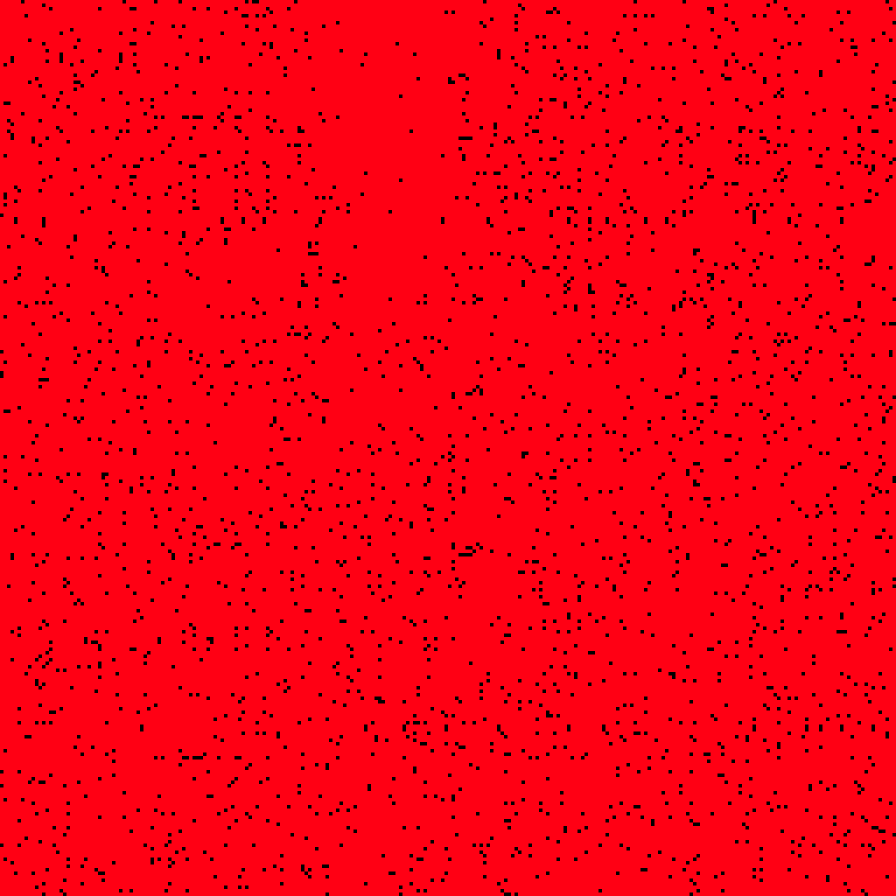
Reproduce this texture procedurally as a Shadertoy shader.

```glsl
// Draws sparse black square specks scattered over a flat red field, with one thin patch.

const vec3 FIELD_RED = vec3(1.0, 0.0, 0.08);
const vec3 SPECK_BLACK = vec3(0.0);
const float GRID_CELLS = 256.0;                // speck-sized cells across the canvas
const float SPECK_DENSITY = 0.041;             // chance that a cell holds a speck
const float THIN_DENSITY = 0.006;              // same chance inside the thin patch
const vec2 THIN_CENTER = vec2(0.44, 0.82);
const vec2 THIN_HALF_SIZE = vec2(0.062, 0.2);
const float THIN_SOFTNESS = 0.02;
const float EDGE_WIDTH = 0.5;                  // width of the smoothed edge in pixels

// Sine hash, run per axis first so that the grid leaves no diagonal streaks
float hash(vec2 p) {
    const vec2 SCALE = vec2(12.9898, 78.233);
    vec2 axes = fract(sin(p * SCALE) * 43758.5453);
    return fract(sin(dot(axes, SCALE)) * 43758.5453);
}

// 1 inside the thin patch, fading to 0 across its border
float thinPatch(vec2 p) {
    vec2 d = abs(p - THIN_CENTER) - THIN_HALF_SIZE;
    vec2 inside = 1.0 - smoothstep(-THIN_SOFTNESS, THIN_SOFTNESS, d);
    return inside.x * inside.y;
}

// 1 if the cell holds a speck
float speckAt(vec2 cell) {
    float thin = thinPatch((cell + 0.5) / GRID_CELLS);
    return step(hash(cell + 17.0), mix(SPECK_DENSITY, THIN_DENSITY, thin));
}

void mainImage(out vec4 fragColor, in vec2 fragCoord) {
    vec2 grid = fragCoord / iResolution.y * GRID_CELLS;
    float edge = EDGE_WIDTH * GRID_CELLS / iResolution.y;

    // Blend the four nearest cells across a narrow edge, so touching specks join
    vec2 corner = floor(grid + 0.5);
    vec2 blend = clamp((grid - corner) / edge + 0.5, 0.0, 1.0);
    float speck = 0.0;
    for (int y = 0; y < 2; y++) {
        for (int x = 0; x < 2; x++) {
            vec2 side = vec2(x, y);
            vec2 weight = mix(1.0 - blend, blend, side);
            speck += weight.x * weight.y * speckAt(corner - 1.0 + side);
        }
    }

    fragColor = vec4(mix(FIELD_RED, SPECK_BLACK, speck), 1.0);
}
```
